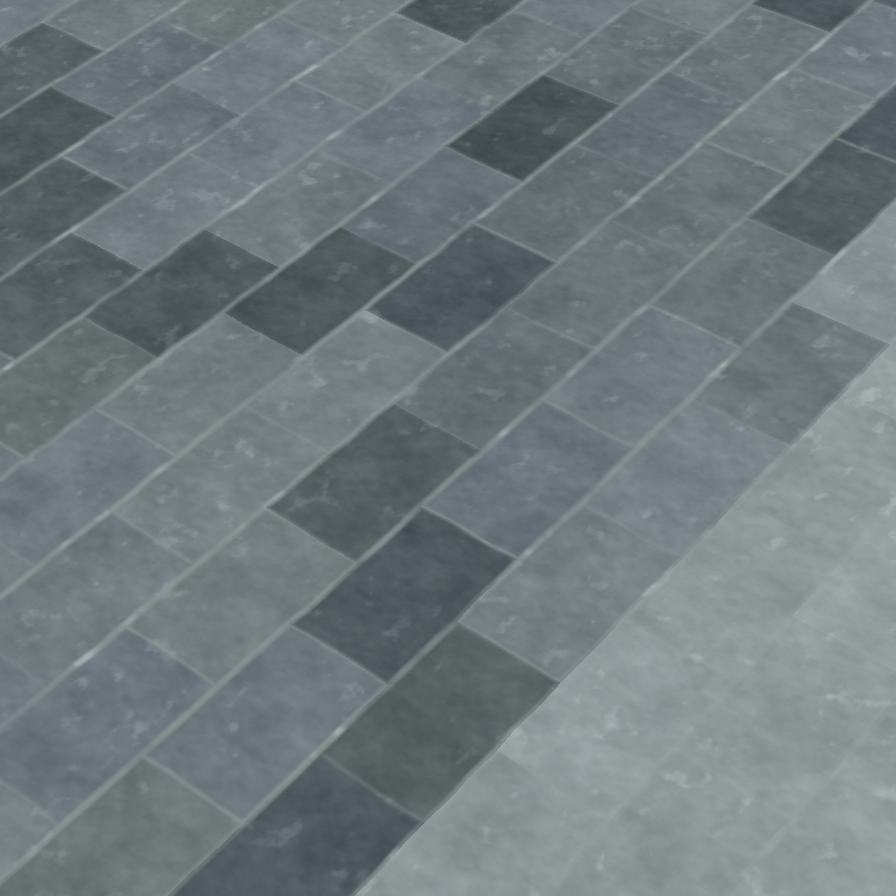
A WebGL 2 fragment shader for this texture:

```glsl
#version 300 es
precision highp float;
precision highp int;

uniform vec2 u_resolution;
out vec4 outColor;

// Perspective of the floor: depth plane and the two sets of joints
const vec3 DEPTH = vec3(0.05625, -1.0, 2.6276);
const float COURSE_VANISH_X = 3.125;
const float CROSS_VANISH_X = 3.1276;
const float COURSE_SCALE = 12.04;
const float COURSE_START = 22.405;
const float SLAB_LENGTH = 0.148;
const float SLAB_START = 1.40;

// Joints, half widths in slab units; softness in canvas units
const vec2 JOINT_HALF = vec2(0.011, 0.030);
const float SOFTNESS = 0.0028;
const float WOBBLE = 0.022;

// Tones
const float DARK_SHARE = 0.31;
const vec2 DARK_RANGE = vec2(0.285, 0.345);
const vec2 MID_RANGE = vec2(0.385, 0.465);
const vec2 PALE_RANGE = vec2(0.505, 0.545);
const float PALE_COURSE = 10.0;
const vec3 STONE_TINT = vec3(-0.002, 0.038, 0.043);
const vec3 BLUE_TINT = vec3(-0.008, -0.004, 0.022);
const vec3 JOINT_COLOR = vec3(0.545, 0.585, 0.580);
const vec3 CHALK_COLOR = vec3(0.69, 0.73, 0.73);

float hash(vec2 cell) {
    uvec2 k = uvec2(ivec2(floor(cell)));
    uint h = k.x * 1597u ^ k.y * 51749u ^ 7919u;
    h = (h ^ (h >> 15)) * 73244475u;
    h = (h ^ (h >> 13)) * 83492791u;
    h ^= h >> 16;
    return float(h & 65535u) / 65535.0;
}

float noise(vec2 p) {
    vec2 i = floor(p), f = p - i;
    f = f * f * (3.0 - 2.0 * f);
    return mix(mix(hash(i), hash(i + vec2(1, 0)), f.x),
               mix(hash(i + vec2(0, 1)), hash(i + vec2(1, 1)), f.x), f.y);
}

float fbm(vec2 p) {
    float sum = 0.0, gain = 0.5;
    for (int i = 0; i < 4; i++) {
        sum += gain * noise(p);
        p = mat2(1.6, 1.2, -1.2, 1.6) * p + 17.0;
        gain *= 0.5;
    }
    return sum / 0.9375;
}

// Canvas position to floor position: x along a course, y across courses
vec2 floorPosition(vec2 p) {
    float depth = dot(DEPTH, vec3(p, 1.0));
    float along = ((p.x + CROSS_VANISH_X) / depth - SLAB_START) / SLAB_LENGTH;
    float across = COURSE_START - (COURSE_VANISH_X - p.x) * COURSE_SCALE / depth;
    return vec2(along, across);
}

void main() {
    vec2 p = gl_FragCoord.xy / u_resolution;
    vec2 ground = floorPosition(p);
    vec2 perCanvas = vec2(length(vec2(dFdx(ground.x), dFdy(ground.x)) * u_resolution),
                          length(vec2(dFdx(ground.y), dFdy(ground.y)) * u_resolution));
    vec2 blur = perCanvas * max(SOFTNESS, 0.7 / u_resolution.y);

    // Running bond with slightly uneven edges
    vec2 stone = ground * vec2(2.0, 1.0);
    vec2 bent = ground + WOBBLE * vec2(0.6, 1.0)
              * (vec2(noise(stone * 3.0), noise(stone * 3.0 + 40.0)) - 0.5);
    float course = floor(bent.y);
    bent.x += 0.5 * mod(course + 1.0, 2.0);
    vec2 slab = vec2(floor(bent.x), course);
    vec2 edge = 0.5 - abs(fract(bent) - 0.5);

    // Tone of each slab, paler toward the lower right
    float pick = hash(slab + 31.0);
    float shade = hash(slab + 67.0);
    float pale = smoothstep(PALE_COURSE - 1.6, PALE_COURSE, course + 0.12 * slab.x - 0.3);
    vec2 range = pick < DARK_SHARE ? DARK_RANGE : MID_RANGE;
    float tone = mix(mix(range.x, range.y, shade), mix(PALE_RANGE.x, PALE_RANGE.y, shade), pale);
    tone += 0.035 * smoothstep(0.5, 1.6, p.x + 1.0 - p.y);

    // Cloudy wear, fine grain and scuffs
    float cloud = fbm(stone * 2.6 + slab * 5.0);
    float grain = fbm(stone * 11.0);
    float scuff = smoothstep(0.66, 0.85, fbm(stone * vec2(4.0, 6.0) + 90.0));
    tone += 0.10 * (cloud - 0.5) + 0.07 * (grain - 0.5) + 0.07 * scuff;
    vec3 color = tone + STONE_TINT + BLUE_TINT * hash(slab + 113.0) * (1.0 - pale);

    // Joints, worn and chalky in places
    vec2 joint = 1.0 - smoothstep(JOINT_HALF - blur, JOINT_HALF + blur, edge);
    float worn = smoothstep(0.2, 0.75, fbm(stone * 1.7 + 55.0));
    float crossId = floor(bent.x + 0.5);
    float crossWear = mix(0.15, 0.75, hash(vec2(crossId, course) + 151.0));
    float fill = max(joint.y * mix(0.35, 0.85, worn), joint.x * crossWear);
    float chalk = smoothstep(0.60, 0.80, fbm(stone * 2.3 + 210.0));
    vec3 jointColor = mix(JOINT_COLOR + 0.05 * pale, CHALK_COLOR, chalk);
    color = mix(color, jointColor, fill * mix(1.0, 0.5, pale));

    outColor = vec4(clamp(color, 0.0, 1.0), 1.0);
}
```
